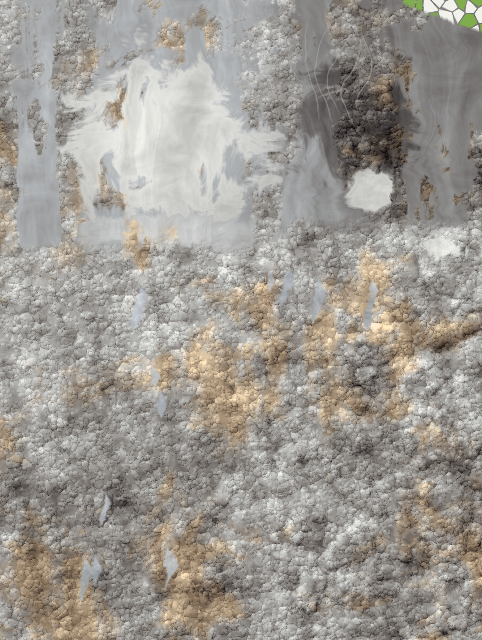
Give the GLSL for this texture, as a WebGL 1 fragment shader.

```glsl
precision highp float;
// Excavated earth bank: smeared clay wall with a pale patch above crumbling soil, stones and slivers.
uniform vec2 u_resolution;

const vec3 SHADOW = vec3(0.17, 0.15, 0.15);
const vec3 EARTH = vec3(0.49, 0.47, 0.45);
const vec3 DUST = vec3(0.71, 0.71, 0.70);
const vec3 CHALK = vec3(0.95, 0.95, 0.93);
const vec3 OCHRE_TINT = vec3(1.09, 0.97, 0.82);
const vec3 CLAY_TINT = vec3(0.98, 1.0, 1.03);
const vec3 SLIVER = vec3(0.70, 0.73, 0.76);
const vec3 LEAF = vec3(0.50, 0.68, 0.30);
const vec2 LIGHT = vec2(-0.45, 0.89);
const float SOIL_TONE = 0.57;
const float GRAIN_CONTRAST = 0.17;
const float CLOD_SCALE = 15.0;
const float WALL_FOOT = 0.61;
const vec2 PATCH_CENTRE = vec2(0.255, 0.785);
const float SLIVER_LEAN = 0.3;

float hash(vec2 p) {
  return fract(sin(dot(p, vec2(127.1, 311.7))) * 43758.55);
}

vec2 hash2(vec2 p) {
  return vec2(hash(p), hash(p + 57.3));
}

// Warped layered sines, roughly -1 to 1
float sines(vec2 p) {
  float sum = 0.0, amp = 0.55;
  for (int i = 0; i < 5; i++) {
    p = mat2(0.8, 0.6, -0.6, 0.8) * p * 1.9 + 1.7;
    p += 0.7 * sin(p.yx);
    sum += amp * sin(p.x) * sin(p.y);
    amp *= 0.62;
  }
  return sum;
}

// Cellular noise: xy = offset from nearest centre, z = gap to next cell, w = cell id
vec4 cells(vec2 p) {
  vec2 base = floor(p), offset = vec2(0.0);
  float near = 9.0, next = 9.0, id = 0.0;
  for (int j = -1; j <= 1; j++) {
    for (int i = -1; i <= 1; i++) {
      vec2 cell = base + vec2(float(i), float(j));
      vec2 d = p - cell - hash2(cell);
      float dist = length(d);
      if (dist < near) {
        next = near; near = dist; offset = d; id = hash(cell + 9.1);
      } else next = min(next, dist);
    }
  }
  return vec4(offset, next - near, id);
}

// Granular ground with sparse lit clods of falling size and shadowed undersides
float soilTone(vec2 p, float rocky) {
  float tone = SOIL_TONE, scale = CLOD_SCALE;
  for (int i = 0; i < 4; i++) {
    vec2 q = p * scale + float(i) * 7.3;
    q += 0.3 * vec2(sines(q * 0.9), sines(q * 0.9 + 4.0));
    vec4 c = cells(q);
    float side = dot(c.xy, LIGHT);
    float present = smoothstep(0.0, 0.15, c.w - (i < 2 ? 0.85 - 0.5 * rocky : 0.35));
    float edge = smoothstep(0.0, 0.25, c.z);
    float clod = edge * (1.1 * side + 0.25) - 0.75 * (1.0 - edge) * smoothstep(0.2, -0.3, side);
    tone += GRAIN_CONTRAST * present * clod;
    scale *= 2.15;
  }
  return tone + 0.11 * sines(p * 5.0) + 0.09 * sines(p * 17.0) + 0.13 * sines(p * 48.0);
}

vec3 earthRamp(float t) {
  vec3 c = mix(SHADOW, EARTH, clamp((t - 0.16) / 0.31, -0.3, 1.0));
  c = mix(c, DUST, clamp((t - 0.47) / 0.24, 0.0, 1.0));
  return mix(c, CHALK, clamp((t - 0.71) / 0.24, 0.0, 1.0));
}

float blob(vec2 p, vec2 centre, vec2 radius, float rough) {
  return smoothstep(1.15, 0.75, length((p - centre) / radius) + rough);
}

// Ragged leaning shard scattered by index
float sliver(vec2 p, float index) {
  vec2 r = hash2(vec2(index, 3.7));
  vec2 q = p - vec2(0.03 + 0.56 * r.x, 0.07 + 0.50 * r.y);
  float a = SLIVER_LEAN * (0.3 + hash(vec2(index, 8.2)));
  q = mat2(cos(a), sin(a), -sin(a), cos(a)) * q;
  float len = 0.010 + 0.024 * hash(vec2(index, 5.1));
  float width = 0.006 + 0.002 * q.y / len + 0.004 * sines(p * 30.0);
  return smoothstep(0.002, -0.002, abs(q.x) - width) * smoothstep(0.003, -0.003, abs(q.y + q.x) - len);
}

void main() {
  vec2 p = gl_FragCoord.xy / u_resolution.y;
  float broad = sines(p * 5.0 + 2.0), fine = sines(p * 24.0);
  float right = smoothstep(0.36, 0.62, p.x);

  // Loose soil with downhill scrapes, rockier and darker to the lower right
  float rocky = smoothstep(0.25, 0.6, p.x - 0.5 * p.y + 0.2 + 0.2 * broad);
  float scrape = sines(vec2((p.x - 0.25 * p.y) * 22.0, p.y * 6.0));
  float soil = soilTone(p, rocky) + 0.06 * scrape;
  soil += 0.06 * smoothstep(0.1, 0.5, p.y) - 0.03 - 0.05 * right * smoothstep(0.5, 0.1, p.y);

  // Smeared clay wall with vertical tool marks and clinging dirt
  float foot = WALL_FOOT + 0.05 * right + 0.03 * sines(p * 8.0);
  float wall = smoothstep(-0.02, 0.02, p.y - foot);
  float smear = sines(vec2(p.x * 26.0 + 0.8 * broad, p.y * 3.5));
  float dirt = smoothstep(0.0, 0.25, sines(vec2(p.x * 11.0, p.y * 3.0)) + 0.5 * fine + 0.3 * right - 0.14);
  float clay = wall * (1.0 - 0.92 * dirt);
  float tone = mix(soil, 0.66 + 0.10 * smear + 0.06 * fine, clay);
  tone -= 0.17 * wall * right + 0.16 * blob(p, vec2(0.55, 0.81), vec2(0.09, 0.08), 0.6 * fine);

  // Pale weathered faces with ragged edges
  float rough = 0.55 * fine + 0.45 * smear;
  float pale = blob(p, PATCH_CENTRE, vec2(0.14, 0.12), rough);
  pale = max(pale, blob(p, vec2(0.585, 0.70), vec2(0.035, 0.03), rough));
  pale = max(pale, blob(p, vec2(0.70, 0.61), vec2(0.035, 0.02), rough));
  pale = max(pale, 0.6 * blob(p, vec2(0.26, 0.64), vec2(0.12, 0.03), rough));
  tone = mix(tone, 0.90 + 0.10 * smear + 0.08 * fine, pale * 0.85);

  // Colour and faint rusty stains
  vec3 col = earthRamp(tone);
  float stain = smoothstep(0.05, 0.75, sines(p * 7.0 + 8.0) + 0.4 * fine + 0.1 * (1.0 - p.y));
  col *= mix(vec3(1.0), OCHRE_TINT, stain * (1.0 - clay));
  col *= mix(vec3(1.0), CLAY_TINT, clay * (1.0 - pale));

  // Blue-grey slivers in the soil
  for (int i = 0; i < 12; i++) {
    float shard = sliver(p, float(i)) * (1.0 - wall);
    col = mix(col, SLIVER + 0.15 * fine, shard * 0.8);
  }

  // Hanging roots and a few leaves in the top right corner
  for (int i = 0; i < 5; i++) {
    float k = float(i);
    float path = 0.49 + 0.022 * k + 0.012 * sin(p.y * (25.0 + 6.0 * k) + k * 2.0) + 0.012 * broad;
    float span = smoothstep(0.80, 0.84, p.y + 0.03 * sin(k * 3.0)) * smoothstep(0.99, 0.93, p.y);
    col = mix(col, DUST, 0.4 * span * smoothstep(0.002, 0.0004, abs(p.x - path)));
  }
  float corner = smoothstep(0.0, 0.008, p.y - 1.0 + 0.38 * (p.x - 0.61) + 0.006 * fine);
  vec4 leaf = cells(p * 48.0);
  vec3 foliage = mix(LEAF, CHALK, step(0.6, leaf.w));
  col = mix(col, foliage, corner * smoothstep(0.02, 0.15, leaf.z));

  gl_FragColor = vec4(clamp(col, 0.0, 1.0), 1.0);
}
```
